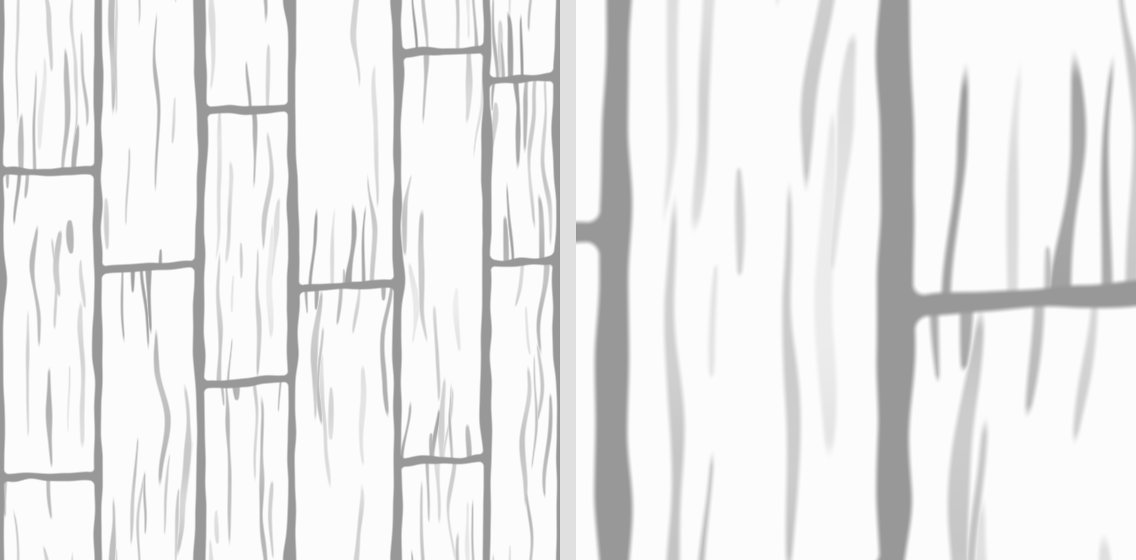
Left, the full canvas; right, a detail of the centre.
Reproduce this texture procedurally as a WebGL 2 fragment shader.

```glsl
#version 300 es
precision highp float;
// Hand-inked wooden planks: six columns of pale boards with grey gaps.
// Each column is cut by slightly tilted joints; every board is a rounded box
// with wobbly sides, filled with tapered, wandering streaks of grain.
uniform vec2 u_resolution;
out vec4 fragColor;

const float WOOD = 0.99;
const float GAP = 0.595;
const float EDGES[7] = float[7](0.0, 0.175, 0.359, 0.521, 0.709, 0.869, 1.0);
// Heights of the two joints of each column; equal values mean a single joint.
const vec2 JOINTS[6] = vec2[6](vec2(0.694, 0.148), vec2(0.522), vec2(0.805, 0.318),
                               vec2(0.488), vec2(0.908, 0.178), vec2(0.859, 0.533));

float hash(float n) {
    return fract(sin(n * 127.1 + 3.7) * 43758.5);
}

// Smooth 1D noise that wraps after a whole number of cells.
float wrapNoise(float x, float period, float seed) {
    float cell = floor(x);
    float f = x - cell;
    float a = hash(mod(cell, period) + seed * 17.3);
    float b = hash(mod(cell + 1.0, period) + seed * 17.3);
    return mix(a, b, f * f * (3.0 - 2.0 * f));
}

// Half width of a vertical gap on one side: fine wobble plus rare bulges.
float sideInset(float y, float seed) {
    float wobble = wrapNoise(y * 22.0, 22.0, seed);
    float bulge = wrapNoise(y * 8.0, 8.0, seed + 31.0);
    return 0.0048 + 0.0035 * wobble + 0.010 * pow(bulge, 4.0);
}

// Height of a joint at offset u from the middle of its column.
float jointHeight(float base, float u) {
    float tilt = mix(-0.01, 0.08, hash(base * 9.0));
    return base + tilt * u + 0.005 * (wrapNoise(u * 30.0 + 40.0, 99.0, base) - 0.5);
}

// Coverage of a streak: dx across it, t from -1 to 1 along it.
float streak(float dx, float t, float halfWidth, float soft) {
    float taper = sqrt(max(0.0, 1.0 - t * t));
    float body = smoothstep(soft, -soft, abs(dx) - halfWidth * taper);
    return body * smoothstep(1.0, 0.85, abs(t));
}

// Grain of one board; p is measured from its lower left corner.
float grain(vec2 p, vec2 size, float seed, float soft) {
    float tone = WOOD;
    int count = int(5.0 + 14.0 * size.y);
    float bend = 0.018 * (wrapNoise(p.y * 7.0, 99.0, seed) - 0.5);
    for (int i = 0; i < count; i++) {
        float id = seed * 5.0 + float(i) * 1.37;
        float lane = fract(float(i) * 0.618 + hash(seed));
        float wander = 0.014 * (wrapNoise(p.y * 11.0, 99.0, id) - 0.5);
        float dx = p.x - size.x * mix(0.1, 0.9, lane) - bend - wander;

        // A third of the streaks grow out of a joint and are darker.
        bool rooted = hash(id + 0.13) < 0.33;
        float along = hash(id + 0.29);
        float middle = size.y * (rooted ? step(0.4, along) : along);
        float reach = mix(0.03, 0.18, hash(id + 0.41));
        float t = (p.y - middle) / reach;

        float swell = 0.6 + 0.7 * wrapNoise(p.y * 18.0, 99.0, id + 5.0);
        float halfWidth = mix(0.0022, 0.0056, hash(id + 0.57)) * swell;
        float pale = mix(0.72, 0.90, hash(id + 0.71));
        float shade = rooted ? mix(0.60, 0.76, hash(id + 0.83)) : pale;
        shade += 0.08 * (wrapNoise(p.y * 14.0, 99.0, id + 9.0) - 0.5);
        shade = max(shade, GAP);
        tone = min(tone, mix(WOOD, shade, streak(dx, t, halfWidth, soft)));
    }
    return tone;
}

// Positive inside a board with rounded corners.
float boardInside(vec2 inset, float radius) {
    return radius - length(max(radius - inset, 0.0));
}

void main() {
    vec2 uv = gl_FragCoord.xy / u_resolution;
    float soft = max(0.0022, 0.8 / u_resolution.y);

    // Column lookup.
    int column = 0;
    for (int i = 1; i < 6; i++) {
        if (uv.x >= EDGES[i]) column = i;
    }
    float left = EDGES[column];
    float width = EDGES[column + 1] - left;
    float x = uv.x - left;
    float columnId = float(column);

    // Board between the joint below and the joint above, wrapping vertically.
    float a = jointHeight(JOINTS[column].x, x - 0.5 * width);
    float b = jointHeight(JOINTS[column].y, x - 0.5 * width);
    float aboveA = fract(uv.y - a);
    float aboveB = fract(uv.y - b);
    bool onA = aboveA < aboveB;
    float y = onA ? aboveA : aboveB;
    float height = 1.0 - (onA ? fract(a - b) : fract(b - a));
    float boardId = columnId * 13.0 + (onA ? 5.0 : 1.0);

    // Distances to the inked gaps.
    float fromLeft = x - sideInset(uv.y, columnId * 2.0 + 1.0);
    float fromRight = width - x - sideInset(uv.y, columnId * 2.0 + 2.0);
    float jointHalf = 0.0052 + 0.003 * wrapNoise(x * 35.0, 99.0, columnId + 50.0);
    vec2 inset = vec2(min(fromLeft, fromRight), min(y, height - y) - jointHalf);
    float inside = smoothstep(-soft, soft, boardInside(inset, 0.008));

    float tone = grain(vec2(x, y), vec2(width, height), boardId, soft);
    fragColor = vec4(vec3(mix(GAP, tone, inside)), 1.0);
}
```
